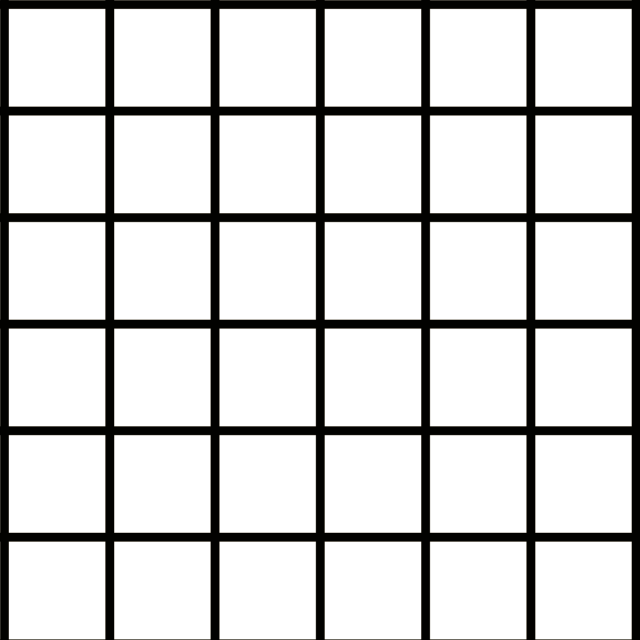
Reproduce this pattern procedurally as a WebGL 2 fragment shader.

```glsl
#version 300 es
precision highp float;
// A six by six grid of white panes divided by black bars of even width.
// The distance to the nearest bar on each axis sets the coverage, and
// partly covered edges take on a faint warm tint.

uniform vec2 u_resolution;
out vec4 fragColor;

const vec2 PITCH = vec2(0.1645, 0.16647);       // spacing of the bars
const vec2 CROSSING = vec2(0.5005, 0.4935);     // where two middle bars meet
const float BAR_WIDTH = 0.0137;
const float EDGE_WIDTH = 0.002;                 // least width of the soft edge

const vec3 PANE_COLOR = vec3(1.0);
const vec3 BAR_COLOR = vec3(0.006, 0.006, 0.0);
const vec3 EDGE_TINT = vec3(0.005, -0.01, -0.04);

// Distance on each axis to the centre line of the nearest bar.
vec2 barDistance(vec2 p, vec2 origin, vec2 pitch) {
    vec2 cell = (p - origin) / pitch;
    return abs(fract(cell + 0.5) - 0.5) * pitch;
}

// Share of white showing: 0 on a bar, 1 inside a pane.
float paneCoverage(vec2 dist, float width, vec2 soften) {
    vec2 clear = clamp((dist - 0.5 * width) / soften + 0.5, 0.0, 1.0);
    return clear.x * clear.y;
}

// Blend from bar to pane, with the tint strongest halfway.
vec3 shadePane(float coverage) {
    float fringe = 4.0 * coverage * (1.0 - coverage);
    return mix(BAR_COLOR, PANE_COLOR, coverage) + EDGE_TINT * fringe;
}

void main() {
    vec2 uv = gl_FragCoord.xy / u_resolution;
    vec2 soften = max(vec2(EDGE_WIDTH), 1.0 / u_resolution);
    vec2 dist = barDistance(uv, CROSSING, PITCH);
    float coverage = paneCoverage(dist, BAR_WIDTH, soften);
    fragColor = vec4(shadePane(coverage), 1.0);
}
```
